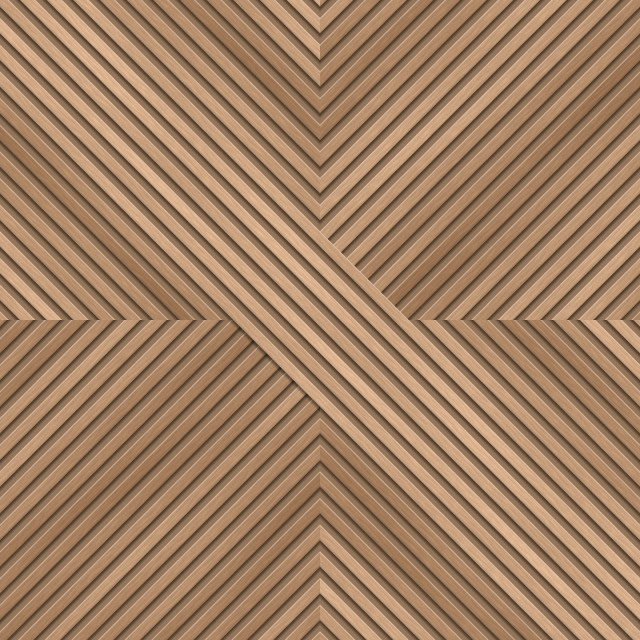
Reproduce this pattern procedurally as a Shadertoy shader.

```glsl
// Carved timber panel: mitred diagonal slats meet in chevrons on both axes,
// crossed by one straight diagonal band. Each slat is a repeated strip with
// a lit bevel, a shaded groove and grain from sines and stretched cells.
#define PITCHES 24.0      // slat steps across the canvas
#define HALF_SLAT 0.29    // half width of a slat, in steps
#define LIFT 0.04         // shift of all slats towards the light, in steps
#define BAND_EDGE 3.29    // half width of the crossing band, in steps
#define BEVEL 0.06        // width of the lit edge, in steps
#define GRAIN 0.065       // strength of the wood grain
#define LIGHT_WOOD vec3(0.865, 0.705, 0.565)
#define DARK_WOOD vec3(0.60, 0.445, 0.315)
#define GROOVE vec3(0.585, 0.46, 0.35)
#define SHADOW vec3(0.27, 0.21, 0.15)
#define HIGHLIGHT vec3(0.89, 0.80, 0.72)

float hash(vec2 p) {
    p = fract(p * vec2(0.1031, 0.1137));
    p += dot(p, p.yx + 33.33);
    return fract((p.x + p.y) * p.x * 17.0);
}

// Distance to the nearest scattered point
float cells(vec2 p) {
    vec2 base = floor(p);
    float nearest = 2.0;
    for (int j = -1; j <= 1; j++) {
        for (int i = -1; i <= 1; i++) {
            vec2 cell = base + vec2(i, j);
            vec2 site = cell + vec2(hash(cell), hash(cell + 57.3));
            nearest = min(nearest, length(p - site));
        }
    }
    return nearest;
}

// Fine streaks running along a slat, centred on zero
float grain(float along, float across, float seed) {
    float warp = 0.5 * sin(along * 0.7 + seed * 40.0) + 0.3 * sin(along * 1.9 + seed * 17.0);
    float rings = sin(across * 26.0 + warp * 4.0) + 0.6 * sin(across * 55.0 - warp * 7.0);
    float pores = cells(vec2(along * 1.6 + seed * 91.0, across * 15.0 + warp)) - 0.45;
    return 0.35 * rings + 1.5 * pores;
}

// Slow change from pale to brown wood, slat by slat within each field
float fieldTone(float index, bool rising, bool upper, bool inBand) {
    if (inBand) return 0.82;
    if (rising && upper) return 0.46 + 0.27 * cos((index - 3.0) * 0.57);
    if (rising) return 0.35 + 0.13 * cos((index + 2.5) * 0.7);
    if (upper) return 0.52 + 0.30 * cos((index - 11.0) * 0.8);
    return 0.52 - 0.30 * cos((index + 5.0) * 0.63);
}

vec3 panel(vec2 uv, float pixel) {
    vec2 q = (uv - 0.5) * PITCHES;
    float bandPos = q.x + q.y - LIFT;
    bool inBand = abs(bandPos) < BAND_EDGE;
    bool rising = q.x * q.y > 0.0 && !inBand;

    // Slat coordinates: across grows towards the lit upper edge
    float turn = rising ? -1.0 : 1.0;
    float across = q.y + turn * q.x - LIFT;
    float along = q.x - turn * q.y;
    float index = floor(across + 0.5);
    float f = across - index;
    float quadrant = inBand ? 0.0 : 1.0 + step(0.0, q.x) + 2.0 * step(0.0, q.y);
    float seed = hash(vec2(index + 31.0, quadrant * 7.0 + 3.0));

    // Wood with grain, rounded off below and lit along the upper bevel
    float tone = fieldTone(index, rising, bandPos > 0.0, inBand);
    tone += 0.26 * (seed - 0.5) + 0.09 * sin(along * 0.45 + seed * 20.0);
    vec3 wood = mix(DARK_WOOD, LIGHT_WOOD, clamp(tone, 0.0, 1.1));
    wood *= 1.0 + GRAIN * grain(along, f, seed);
    wood *= 1.0 - 0.12 * smoothstep(-0.15, -HALF_SLAT, f);
    float lit = smoothstep(HALF_SLAT - BEVEL - pixel, HALF_SLAT - BEVEL + pixel, f);
    wood = mix(wood, HIGHLIGHT, 0.6 * lit);

    // Groove, darkest directly beneath the slat above it
    float drop = mod(-f - HALF_SLAT, 1.0);
    float shade = 1.0 - smoothstep(0.02, 0.26, drop);
    vec3 groove = mix(GROOVE, SHADOW, 0.92 * shade);
    float cover = 1.0 - smoothstep(HALF_SLAT - pixel, HALF_SLAT + pixel, abs(f));
    vec3 color = mix(groove, wood, cover);

    // The band throws a short shadow on the slats that end under it
    float gap = -BAND_EDGE - bandPos;
    if (rising && gap > 0.0) color *= 0.5 + 0.5 * smoothstep(0.0, 0.28, gap);
    return color;
}

void mainImage(out vec4 fragColor, in vec2 fragCoord) {
    float pixel = 0.5 * PITCHES / min(iResolution.x, iResolution.y);
    vec3 sum = vec3(0.0);
    // Four samples keep the mitres and band ends smooth
    for (int j = 0; j < 2; j++) {
        for (int i = 0; i < 2; i++) {
            vec2 offset = 0.5 * vec2(i, j) - 0.25;
            sum += panel((fragCoord + offset) / iResolution.xy, pixel);
        }
    }
    fragColor = vec4(sum * 0.25, 1.0);
}
```
